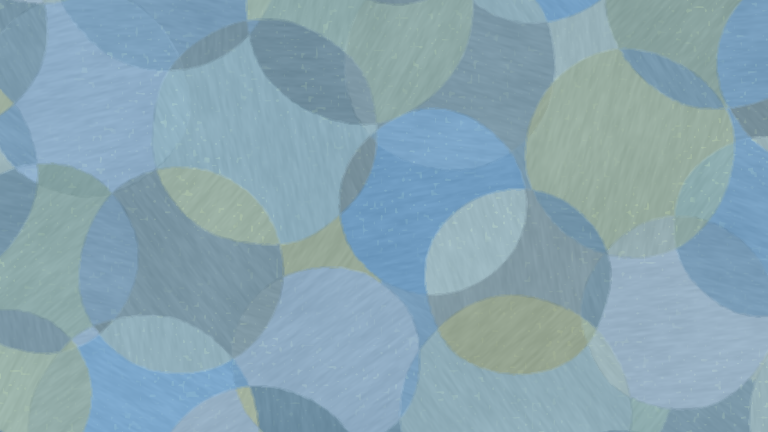
Reproduce this background procedurally as a Shadertoy shader.

```glsl
// Overlapping chalk discs in muted blues, slates and sages. Scattered circles
// cut the plane into lenses and curved gaps; each set of covering circles gets
// one flat tone, finished with soft rims, directional strokes and flecks.

#define CELL 0.365        // spacing of the discs, canvas height = 1
#define JITTER 0.42       // scatter of centres, in cells
#define RADIUS_MIN 0.53   // disc radii, in cells
#define RADIUS_MAX 0.74
#define TILT 0.43         // rotation of the scatter grid
#define SOFTNESS 0.0028   // half width of the blended edges
#define WOBBLE 0.012      // hand drawn unevenness of the discs
#define RIM 0.035         // strength of the outlines
#define STROKE 0.045      // strength of the chalk strokes
#define MOTTLE 0.035      // strength of the broad shading
#define SEED vec2(3.7, 8.2)

float hash(vec2 p) {
    vec3 q = fract(vec3(p.xyx) * 0.1031);
    q += dot(q, q.yzx + 33.33);
    return fract((q.x + q.y) * q.z);
}

float noise(vec2 p) {
    vec2 i = floor(p), f = fract(p);
    f = f * f * (3.0 - 2.0 * f);
    return mix(mix(hash(i), hash(i + vec2(1, 0)), f.x),
               mix(hash(i + vec2(0, 1)), hash(i + vec2(1, 1)), f.x), f.y);
}

mat2 rotation(float a) {
    float c = cos(a), s = sin(a);
    return mat2(c, s, -s, c);
}

// Evenly spread value per lattice cell
float cellKey(vec2 cell) {
    return fract(dot(cell, vec2(0.7549, 0.5698)));
}

// x: key of the set of discs covering p, y: distance to the nearest rim
vec2 region(vec2 p) {
    vec2 g = rotation(TILT) * p / CELL + SEED;
    vec2 home = floor(g);
    float key = 0.0, rim = 1.0, covered = 0.0;
    for (int j = -1; j <= 1; j++)
    for (int i = -1; i <= 1; i++) {
        vec2 cell = home + vec2(i, j);
        vec2 shift = vec2(hash(cell + 11.3), hash(cell + 47.9)) - 0.5;
        float radius = mix(RADIUS_MIN, RADIUS_MAX, hash(cell + 83.1));
        float d = length(g - cell - 0.5 - JITTER * shift) - radius;
        rim = min(rim, abs(d));
        if (d < 0.0) {
            key += cellKey(cell);
            covered += 1.0;
        }
    }
    // Gaps lie around the cell corners
    if (covered < 0.5) key = cellKey(floor(g + 0.5)) + 0.37;
    return vec2(fract(key), rim * CELL);
}

// Palette tone by share of area, with a small shift for each region
vec3 tone(float key) {
    vec3 c = vec3(0.47, 0.58, 0.64);                    // slate
    if (key > 0.26) c = vec3(0.53, 0.65, 0.66);         // grey teal
    if (key > 0.45) c = vec3(0.48, 0.63, 0.75);         // clear blue
    if (key > 0.63) c = vec3(0.58, 0.69, 0.73);         // pale blue
    if (key > 0.78) c = vec3(0.59, 0.67, 0.62);         // sage
    if (key > 0.90) c = vec3(0.57, 0.68, 0.77);         // powder blue
    float light = fract(key * 17.0) - 0.5;
    float tint = fract(key * 29.0 + 0.3) - 0.5;
    return c + 0.055 * light + tint * vec3(0.045, 0.0, -0.05);
}

void mainImage(out vec4 fragColor, in vec2 fragCoord) {
    vec2 p = fragCoord / iResolution.y;

    // Uneven hand drawn edges
    vec2 bend = vec2(noise(p * 7.0), noise(p * 7.0 + 31.0)) - 0.5;
    float rough = noise(p * 90.0) - 0.5;
    vec2 q = p + WOBBLE * bend + 0.0025 * rough;

    // Flat tones, averaged over a small patch for soft borders
    vec3 color = vec3(0.0);
    for (int j = -1; j <= 1; j++)
    for (int i = -1; i <= 1; i++)
        color += tone(region(q + SOFTNESS * vec2(i, j)).x) / 9.0;

    // Broken rims, partly pale and partly dark
    vec2 here = region(q);
    float rim = 1.0 - smoothstep(0.001, 0.0045, here.y);
    float side = smoothstep(0.3, 0.7, noise(p * 11.0 + 5.0)) * 2.0 - 1.0;
    color += RIM * rim * side * noise(p * 70.0 + 17.0);

    // Chalk strokes turned differently in each region
    vec2 s = rotation(here.x * 6.2832) * p;
    float stroke = noise(s * vec2(22.0, 130.0)) + 0.6 * noise(s * vec2(60.0, 230.0));
    color += STROKE * (stroke - 0.8) * 0.7;

    // Broad shading and sparse warm flecks
    color += MOTTLE * (0.6 * noise(p * 6.0 + 2.0) + 0.4 * noise(p * 17.0) - 0.5);
    float fleck = smoothstep(0.78, 0.95, noise(p * 120.0 + 9.0));
    color += fleck * noise(p * 8.0 + 61.0) * vec3(0.06, 0.06, 0.02);

    fragColor = vec4(color, 1.0);
}
```
